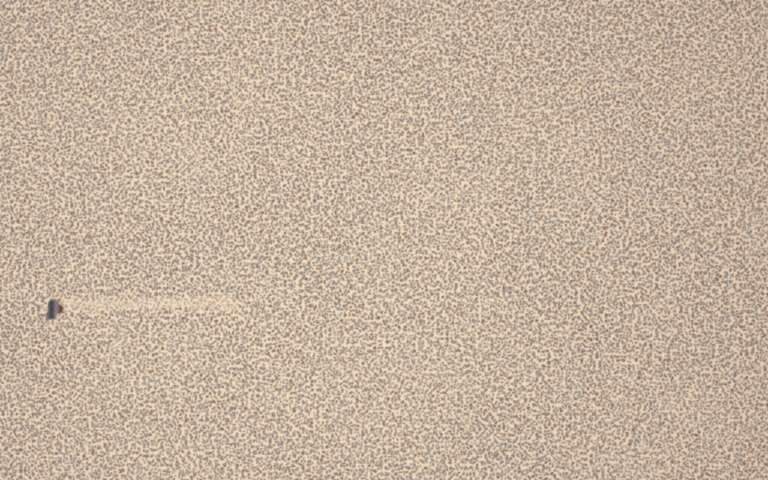
Give the GLSL for this texture, as a Shadertoy shader.

```glsl
// Fine speckled sheet: soft grey-brown grains scattered over a cream ground.
// Grains are jittered cell points summed as small stretched gaussians; layered
// sines vary their density, with a pale streak, one dark fleck and a vignette.

const vec3 CREAM      = vec3(0.945, 0.862, 0.745);
const vec3 GRAIN      = vec3(0.505, 0.465, 0.455);
const vec3 COOL_SHIFT = vec3(-0.006, 0.034, 0.060);
const vec3 EDGE_SHADE = vec3(0.070, 0.085, 0.075);
const vec3 FLECK_COOL = vec3(0.34, 0.35, 0.38);
const vec3 FLECK_WARM = vec3(0.48, 0.36, 0.30);

const float GRAIN_ROWS   = 160.0;  // grain cells per canvas height
const float GRAIN_RADIUS = 0.42;   // in cells
const float GRAIN_INK    = 0.74;   // mean strength of a grain
const float STRETCH      = 0.14;   // grain elongation
const float ABSORPTION   = 1.22;   // how fast overlapping grains saturate
const float PATCHINESS   = 0.11;   // slow change of density

const vec2  LIGHT_CENTRE = vec2(0.62, 0.46);
const vec2  FLECK_CENTRE = vec2(0.112, 0.355);
const vec2  FLECK_SIZE   = vec2(0.017, 0.025);
const float STREAK_Y     = 0.367;
const float STREAK_WIDTH = 0.014;

vec3 hash3(vec2 p) {
    vec3 q = fract(p.xyx * vec3(0.1031, 0.1030, 0.0973));
    q += dot(q, q.yxz + 33.33);
    return fract((q.xxy + q.yzz) * q.zyx);
}

mat2 rotation(float a) {
    float c = cos(a), s = sin(a);
    return mat2(c, s, -s, c);
}

// x: amount of grain, y: signed warm-to-cool balance
vec2 grains(vec2 p) {
    vec2 cell = floor(p), sum = vec2(0.0);
    for (int j = -1; j <= 1; j++)
    for (int i = -1; i <= 1; i++) {
        vec2 id = cell + vec2(i, j);
        vec3 place = hash3(id);
        vec3 kind = hash3(id + 217.0);
        vec2 d = rotation(6.2832 * place.z) * (p - id - place.xy);
        d *= vec2(1.0 - STRETCH, 1.0 + STRETCH);
        float radius = GRAIN_RADIUS * mix(0.88, 1.12, kind.x);
        float ink = GRAIN_INK * mix(0.6, 1.4, kind.y);
        float weight = ink * exp(-dot(d, d) / (radius * radius));
        sum += weight * vec2(1.0, 2.4 * kind.z - 1.5);
    }
    return sum;
}

// Slow patches of denser and sparser grain, about -1 to 1
float patches(vec2 p) {
    float total = 0.0, gain = 0.45;
    for (int i = 0; i < 5; i++) {
        p = rotation(0.9) * p + 1.7;
        total += gain * sin(9.0 * p.x + 1.5 * sin(7.0 * p.y));
        gain *= 0.78;
        p *= 1.7;
    }
    return total;
}

// Pale horizontal scrape, fading to the right
float streak(vec2 p) {
    float d = (p.y - STREAK_Y) / STREAK_WIDTH;
    float span = smoothstep(0.08, 0.16, p.x) * (1.0 - smoothstep(0.47, 0.54, p.x));
    return span * exp(-d * d);
}

// Dark chip with a ragged outline
vec3 addFleck(vec3 colour, vec2 p) {
    vec2 d = rotation(0.4) * (p - FLECK_CENTRE) / FLECK_SIZE;
    float angle = atan(d.y, d.x);
    float edge = 0.85 + 0.14 * sin(3.0 * angle + 0.6) + 0.10 * sin(5.0 * angle);
    float mask = 1.0 - smoothstep(edge - 0.16, edge + 0.16, length(d));
    float facet = 0.5 + 0.5 * sin(5.0 * d.x + 3.0 * d.y);
    vec3 chip = mix(FLECK_COOL, FLECK_WARM, smoothstep(0.0, 0.6, d.x + 0.3 * d.y));
    return mix(colour, chip * mix(0.7, 1.3, facet), 0.9 * mask);
}

void mainImage(out vec4 fragColor, in vec2 fragCoord) {
    vec2 p = fragCoord / iResolution.y;

    // Speckle
    vec2 speckle = grains(p * GRAIN_ROWS);
    float density = 1.0 + PATCHINESS * patches(p) - 0.6 * streak(p);
    float ink = 1.0 - exp(-ABSORPTION * speckle.x * density);
    vec3 colour = mix(CREAM, GRAIN, ink) + COOL_SHIFT * speckle.y;

    // Chip and uneven light
    colour = addFleck(colour, p);
    vec2 fromLight = p - LIGHT_CENTRE;
    colour *= 1.01 - EDGE_SHADE * dot(fromLight, fromLight);

    fragColor = vec4(clamp(colour, 0.0, 1.0), 1.0);
}
```
